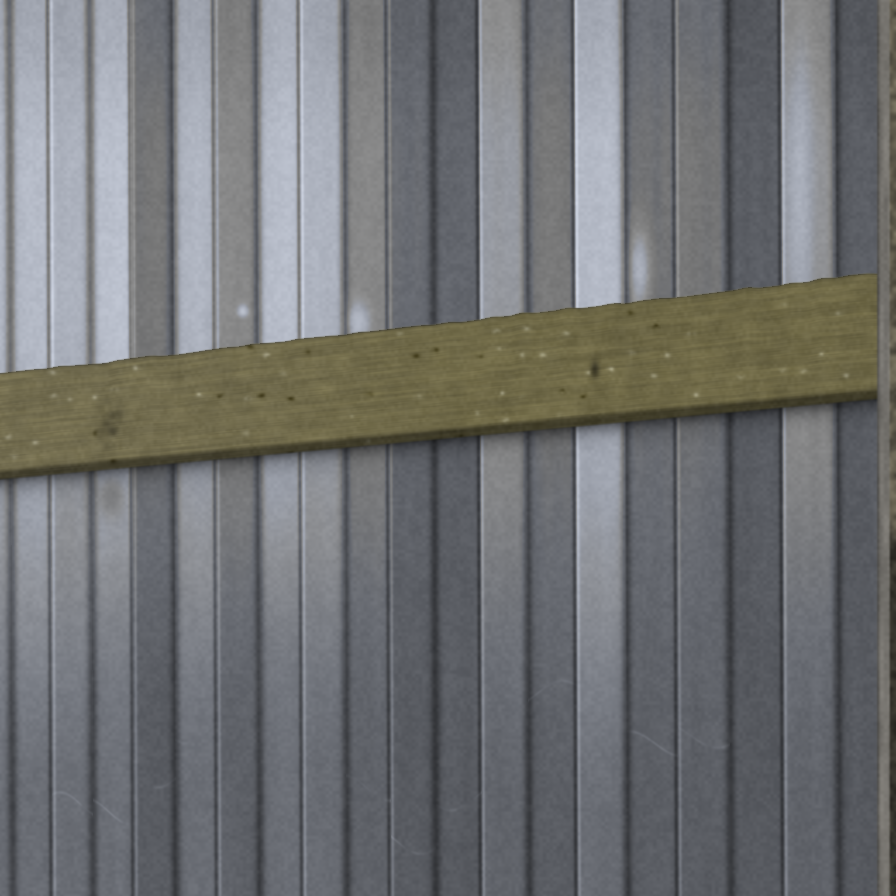
Reproduce this texture procedurally as a three.js fragment shader.

```glsl
// Ribbed sheet-metal wall crossed by a tilted timber rail, with a narrow post at right.
// Rib spacing widens by a quadratic that is inverted to find the nearest fold;
// each rib has a sheen that fades downward, and value noise adds grain and wear.

#define RIB_START 0.0104
#define RIB_WIDTH 0.04254
#define RIB_GROWTH 0.000482
#define RAIL_TOP vec2(0.582, 0.1155)
#define RAIL_LOW vec2(0.465, 0.0917)
#define POST_X 0.979
#define STEEL_TINT vec3(0.965, 0.995, 1.06)
#define WARM_TINT vec3(1.03, 1.0, 0.94)
#define WOOD vec3(0.445, 0.42, 0.285)
#define GRAIN 0.055
#define SOFT 0.0018

varying vec2 vUv;

float hash(vec2 p) {
  vec3 q = fract(vec3(p.xyx) * 0.1031);
  q += dot(q, q.yzx + 33.33);
  return fract((q.x + q.y) * q.z);
}

float noise(vec2 p) {
  vec2 i = floor(p), f = fract(p);
  f = f * f * (3.0 - 2.0 * f);
  return mix(mix(hash(i), hash(i + vec2(1, 0)), f.x),
             mix(hash(i + vec2(0, 1)), hash(i + vec2(1, 1)), f.x), f.y);
}

float bell(float d, float width) {
  d /= width;
  return exp(-d * d);
}

float spot(vec2 p, vec2 center, vec2 size) {
  p = (p - center) / size;
  return exp(-dot(p, p));
}

// Sheen of each rib, from left to right
float ribTone(float k) {
  k = clamp(k, 0.0, 19.0);
  float row = floor(k / 4.0);
  vec4 t = row < 1.0 ? vec4(0.73, 0.70, 0.75, 0.46)
         : row < 2.0 ? vec4(0.71, 0.54, 0.74, 0.71)
         : row < 3.0 ? vec4(0.53, 0.42, 0.40, 0.60)
         : row < 4.0 ? vec4(0.47, 0.73, 0.45, 0.46)
         : vec4(0.37, 0.57, 0.37, 0.37);
  return dot(t, step(abs(vec4(0, 1, 2, 3) - (k - 4.0 * row)), vec4(0.5)));
}

// Fractional rib number at x
float ribAt(float x) {
  return (sqrt(RIB_WIDTH * RIB_WIDTH + 4.0 * RIB_GROWTH * (x - RIB_START)) - RIB_WIDTH)
         / (2.0 * RIB_GROWTH);
}

vec3 metal(vec2 p) {
  float x = p.x - 0.004 * (1.0 - p.y);
  float s = ribAt(x - 0.0043 * sin(ribAt(x) * 0.349));
  float fold = floor(s + 0.5);
  float e = (s - fold) * (RIB_WIDTH + 2.0 * RIB_GROWTH * s);
  float high = mix(ribTone(fold - 1.0), ribTone(fold), smoothstep(-SOFT, SOFT, e));

  // Sheen fades toward the ground
  float wobble = 0.08 * (noise(vec2(floor(s) * 7.3, p.y * 4.0)) - 0.5);
  float tone = mix(0.265 + 0.22 * high, high, smoothstep(0.08, 0.7, p.y + wobble));
  tone *= 1.0 - 0.09 * smoothstep(0.82, 1.0, p.y);
  tone += 0.025 * (noise(vec2(p.x * 90.0, p.y * 5.0)) - 0.5);

  // Alternate folds: soft valley, then crisp lit ridge
  float ridge = mod(fold, 2.0);
  tone *= 1.0 - mix(0.38 * bell(e, 0.0055), 0.36 * bell(e + 0.002, 0.0024), ridge);
  tone += ridge * 0.11 * bell(e - 0.0022, 0.002);

  // Dents and reflections
  tone += 0.24 * spot(p, vec2(0.714, 0.70), vec2(0.012, 0.045));
  tone += 0.20 * spot(p, vec2(0.400, 0.64), vec2(0.013, 0.022));
  tone += 0.22 * spot(p, vec2(0.271, 0.653), vec2(0.006, 0.007));
  tone += 0.13 * spot(p, vec2(0.893, 0.80), vec2(0.014, 0.17));
  tone -= 0.15 * spot(p, vec2(0.124, 0.445), vec2(0.015, 0.022));

  // Faint curved scuffs low on the sheet
  float rib = floor(s), f = fract(s);
  float scuff = 0.05 + 0.2 * hash(vec2(rib, 3.0)) + 0.014 * sin(f * 3.0 + rib);
  tone += 0.06 * bell(p.y - scuff, 0.002) * step(0.45, hash(vec2(rib, 8.0)))
        * noise(vec2(s * 5.0, 1.0));

  float warm = smoothstep(0.41, 0.47, tone) * (1.0 - smoothstep(0.54, 0.64, tone));
  return tone * STEEL_TINT * mix(vec3(1), WARM_TINT, warm * smoothstep(0.2, 0.55, p.y));
}

vec3 timber(vec2 p, float h) {
  float fiber = noise(vec2(p.x * 14.0, h * 38.0)) + 0.6 * noise(vec2(p.x * 45.0, h * 90.0));
  vec3 c = WOOD * (0.88 + 0.11 * fiber + 0.10 * (noise(p * 55.0) - 0.5));
  c += vec3(0.02, 0.02, 0.035) * (1.0 - smoothstep(0.1, 0.6, p.x));

  // Scattered pale chips and dark pits
  vec2 grid = p * 42.0, cell = floor(grid);
  float pick = hash(cell + 17.0);
  vec2 at = 0.25 + 0.5 * vec2(hash(cell + 5.0), hash(cell + 29.0));
  float fleck = spot(fract(grid), at, vec2(0.17, 0.12)) * noise(p * 180.0);
  c += fleck * (step(0.78, pick) * vec3(0.20, 0.21, 0.23) - step(pick, 0.07) * 0.25);
  c *= 1.0 - 0.5 * spot(p, vec2(0.122, 0.528), vec2(0.013, 0.025)) * noise(p * 110.0);
  c *= 1.0 - 0.5 * spot(p, vec2(0.664, 0.588), vec2(0.005, 0.010));

  // Shaded underside and worn upper edge
  c *= mix(0.56, 1.0, smoothstep(0.05, 0.11, h));
  return c * (1.0 - 0.12 * smoothstep(0.96, 1.0, h));
}

vec3 post(vec2 p) {
  vec3 face = vec3(0.47, 0.46, 0.44) * (0.9 + 0.2 * noise(p * vec2(180, 22)));
  vec3 side = mix(vec3(0.21, 0.20, 0.17), vec3(0.38, 0.36, 0.30), smoothstep(0.39, 0.42, p.y));
  side *= 0.75 + 0.5 * noise(p * 130.0);
  vec3 c = mix(face, side, smoothstep(0.991, 0.995, p.x));
  return c * (1.0 - 0.3 * bell(p.x - POST_X, 0.003));
}

void main() {
  vec2 p = vUv;
  float low = RAIL_LOW.x + RAIL_LOW.y * p.x;
  float top = RAIL_TOP.x + RAIL_TOP.y * p.x + 0.003 * (noise(vec2(p.x * 60.0, 2.0)) - 0.5);

  vec3 c = metal(p);
  float shade = exp(-max(low - p.y, 0.0) / 0.011) * (1.0 - step(top, p.y));
  c *= 1.0 - 0.55 * shade;

  float rail = smoothstep(low - SOFT, low + SOFT, p.y) * (1.0 - smoothstep(top - SOFT, top + SOFT, p.y));
  c = mix(c, timber(p, (p.y - low) / (top - low)), rail);
  c = mix(c, post(p), smoothstep(POST_X - SOFT, POST_X + SOFT, p.x));

  c += GRAIN * (0.6 * noise(p * 260.0) + 0.4 * noise(p * 120.0 + 40.0) - 0.5);
  gl_FragColor = vec4(clamp(c, 0.0, 1.0), 1.0);
}
```
